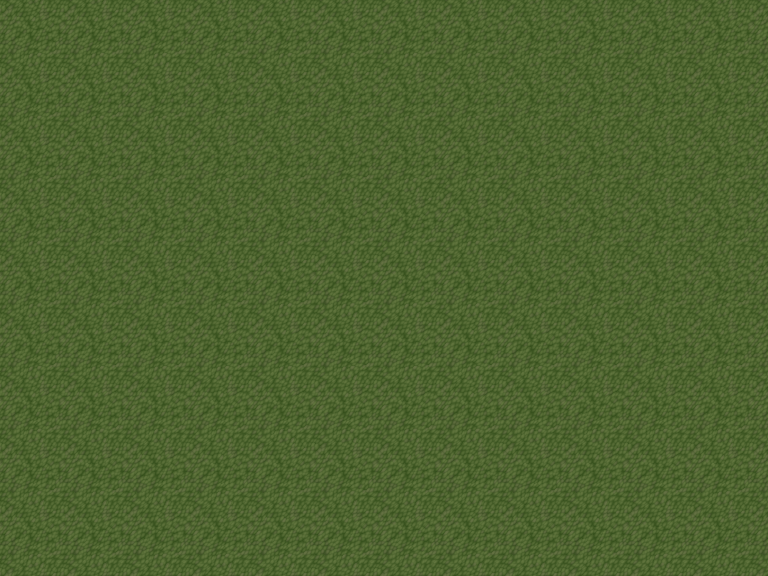
Write a WebGL 2 fragment shader that draws this texture.

```glsl
#version 300 es
precision highp float;
// Short-cropped turf: a small repeating tile of leaning, rounded leaf grains.
// Each grain is a jittered cell in sheared space, lit from above, with its
// own tone and tint; a slight bend breaks up the rows.

uniform vec2 u_resolution;
out vec4 fragColor;

const float TILES_PER_HEIGHT = 9.2;
const vec2 GRAINS = vec2(18.0, 15.0);   // grains across and up one tile
const float LEAN = 9.0;                 // whole grains of shear per tile
const float JITTER = 0.8;
const float BEND = 0.008;               // bending of the rows, in tiles
const vec3 DARK = vec3(0.225, 0.325, 0.122);
const vec3 LIGHT = vec3(0.365, 0.444, 0.230);
const vec3 DRY_SHIFT = vec3(0.014, -0.010, 0.020);
const float DRY_SHARE = 0.18;
const float DOME_CONTRAST = 0.80;
const float GRAIN_CONTRAST = 0.42;
const float LIGHT_CONTRAST = 0.22;
const vec2 LIGHT_DIR = vec2(-0.5, 0.85);
const float TAU = 6.2831853;
const int SAMPLES = 2;                  // samples per axis for smooth edges

vec4 hash4(vec2 cell) {
    vec4 p = fract(cell.xyxy * vec4(0.1031, 0.1030, 0.0973, 0.1099));
    p += dot(p, p.wzxy + 33.33);
    return fract((p.xxyz + p.yzzw) * p.zywx);
}

// Identifies cells that coincide when the sheared tile repeats.
vec2 wrapCell(vec2 cell) {
    float row = floor(cell.y / GRAINS.y);
    return mod(cell + row * vec2(LEAN, -GRAINS.y), GRAINS);
}

// Bends the grain rows with waves that close over one tile.
vec2 bend(vec2 t) {
    vec2 w = sin(TAU * vec2(2.0 * t.y + t.x, 2.0 * t.x - t.y));
    w += 0.7 * sin(TAU * vec2(3.0 * t.x - 2.0 * t.y, 3.0 * t.y + t.x) + 1.7);
    return t + BEND * w;
}

vec3 turf(vec2 t) {
    vec2 b = bend(t);
    vec2 q = vec2(b.x * GRAINS.x - b.y * LEAN, b.y * GRAINS.y);
    vec2 base = floor(q);

    // Nearest grain centre
    float nearest = 9.0;
    vec2 offset = vec2(0.0);
    vec4 grain = vec4(0.0);
    for (int j = -1; j <= 1; j++) {
        for (int i = -1; i <= 1; i++) {
            vec2 cell = base + vec2(i, j);
            vec4 h = hash4(wrapCell(cell) * 7.31 + 19.7);
            vec2 r = q - cell - 0.5 - JITTER * (h.xy - 0.5);
            float d = dot(r, r);
            if (d < nearest) {
                nearest = d;
                offset = r;
                grain = h;
            }
        }
    }

    // Rounded grain, own tone, light from above
    float dome = 1.0 - smoothstep(0.1, 0.75, sqrt(nearest));
    float tone = 0.5 + DOME_CONTRAST * (dome - 0.46)
               + GRAIN_CONTRAST * (grain.z - 0.5)
               + LIGHT_CONTRAST * dot(offset, LIGHT_DIR);
    float dry = step(1.0 - DRY_SHARE, grain.w);
    return mix(DARK, LIGHT, clamp(tone, -0.1, 1.1)) + dry * DRY_SHIFT;
}

void main() {
    vec3 sum = vec3(0.0);
    for (int j = 0; j < SAMPLES; j++) {
        for (int i = 0; i < SAMPLES; i++) {
            vec2 sub = (vec2(i, j) + 0.5) / float(SAMPLES) - 0.5;
            vec2 p = (gl_FragCoord.xy + sub) / u_resolution.y;
            sum += turf(p * TILES_PER_HEIGHT);
        }
    }
    fragColor = vec4(sum / float(SAMPLES * SAMPLES), 1.0);
}
```
